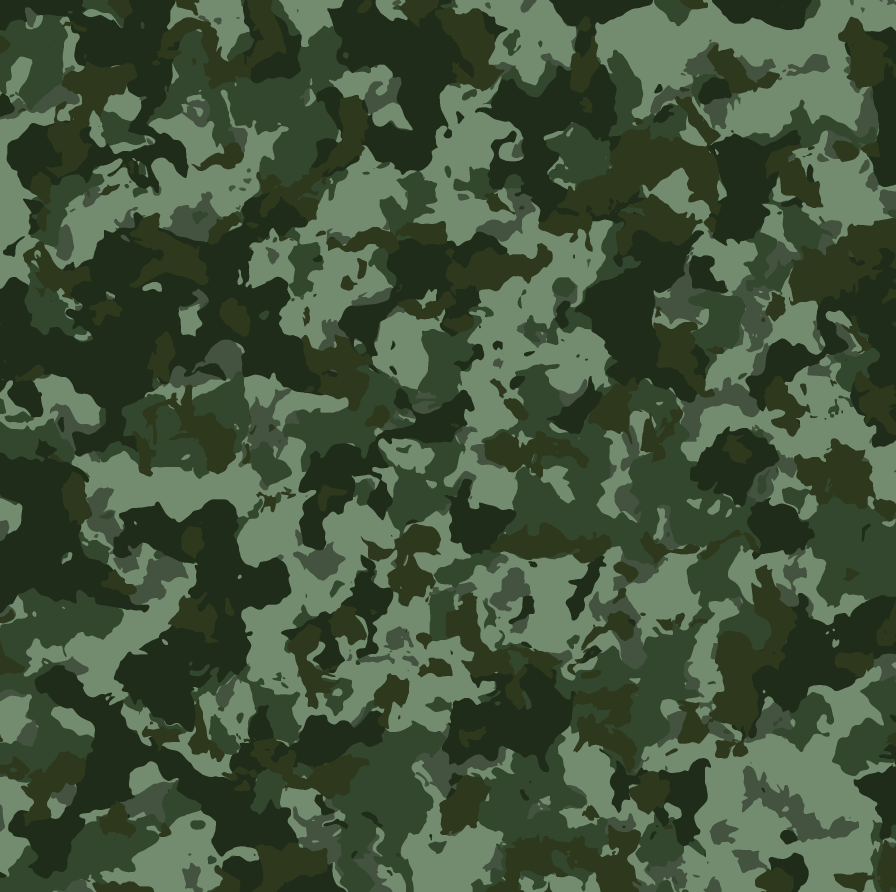
Write a WebGL 1 fragment shader that draws this pattern.

```glsl
precision highp float;
// Woodland camouflage: ragged patches of grey, green, near-black and olive
// over a pale sage ground. Each layer is a warped fractal noise cut at a
// level that sets its share; supersampling smooths the hard edges.

uniform vec2 u_resolution;

float hash(vec2 p) {
  vec3 q = fract(vec3(p.xyx) * 0.1031);
  q += dot(q, q.yzx + 33.33);
  return fract((q.x + q.y) * q.z);
}

float valueNoise(vec2 p) {
  vec2 cell = floor(p);
  vec2 f = fract(p);
  f = f * f * (3.0 - 2.0 * f);
  float bottom = mix(hash(cell), hash(cell + vec2(1.0, 0.0)), f.x);
  float top = mix(hash(cell + vec2(0.0, 1.0)), hash(cell + 1.0), f.x);
  return mix(bottom, top, f.y);
}

// Four rotated octaves, rescaled to zero mean and unit deviation
float patchField(vec2 p) {
  float sum = 0.0;
  float amplitude = 1.0;
  for (int octave = 0; octave < 4; octave++) {
    sum += amplitude * valueNoise(p);
    p = mat2(1.6, 1.2, -1.2, 1.6) * p + 17.3;
    amplitude *= 0.48;
  }
  return (sum - 0.911) / 0.245;
}

// Two scales of displacement: bent outlines and small nibbled edges
vec2 warp(vec2 p) {
  vec2 broad = vec2(valueNoise(p * 28.0 + 40.0), valueNoise(p * 28.0 + 91.0));
  vec2 fine = vec2(valueNoise(p * 80.0 + 63.0), valueNoise(p * 80.0 + 128.0));
  return p + 0.021 * (broad - 0.5) + 0.009 * (fine - 0.5);
}

vec3 camouflage(vec2 p) {
  p = warp(p);
  vec3 color = vec3(0.45, 0.545, 0.43);                                       // sage
  if (patchField(p * 27.0 + 210.0) > 1.05) color = vec3(0.265, 0.32, 0.25);   // grey
  if (patchField(p * 20.0 + 330.0) > 0.40) color = vec3(0.20, 0.28, 0.18);    // green
  if (patchField(p * 17.0 + 470.0) > 0.46) color = vec3(0.125, 0.172, 0.10);  // near-black
  if (patchField(p * 23.0 + 590.0) > 1.06) color = vec3(0.18, 0.22, 0.11);    // olive
  return color;
}

void main() {
  // Average a 3 x 3 grid of samples inside the pixel
  vec3 total = vec3(0.0);
  for (int row = 0; row < 3; row++) {
    for (int column = 0; column < 3; column++) {
      vec2 offset = (vec2(float(column), float(row)) - 1.0) / 3.0;
      total += camouflage((gl_FragCoord.xy + offset) / u_resolution.y);
    }
  }
  gl_FragColor = vec4(total / 9.0, 1.0);
}
```
